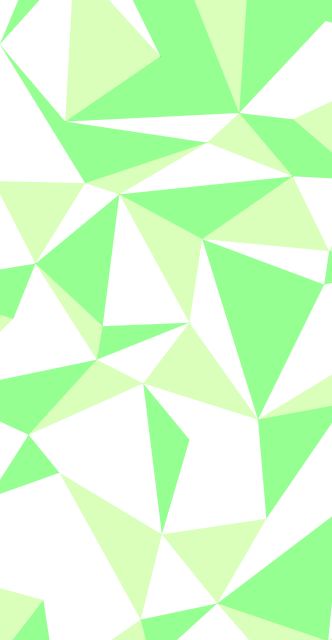
This background is drawn by a WebGL 2 fragment shader. Its source:

```glsl
#version 300 es
precision highp float;
// Irregular mosaic of flat green, lime and white triangles.
// A turned grid has its corners jittered, every quad is split along one
// diagonal, and the halves are tinted in a loose checkerboard.

uniform vec2 u_resolution;
out vec4 fragColor;

const vec3 WHITE = vec3(1.0);
const vec3 GREEN = vec3(0.59, 1.0, 0.57);
const vec3 LIME  = vec3(0.85, 1.0, 0.73);

const float CELLS_PER_HEIGHT = 7.4;
const float GRID_ANGLE = 0.52;
const float JITTER = 0.44;      // below 0.5 keeps every quad simple
const float MIN_AREA = 0.3;     // doubled area under which a split is a sliver

// Integer hash of a cell and a channel, 0 to 1
float hash(vec2 cell, float channel) {
    uvec3 v = uvec3(ivec3(vec3(cell, channel)) + 512);
    uint h = v.x * 73856093u ^ v.y * 19349663u ^ v.z * 83492791u;
    h = (h ^ (h >> 16)) * 0x7feb352du;
    h = (h ^ (h >> 15)) * 0x846ca68bu;
    h ^= h >> 16;
    return float(h >> 8) / 16777216.0;
}

float cross2(vec2 a, vec2 b) {
    return a.x * b.y - a.y * b.x;
}

vec2 corner(vec2 node) {
    vec2 offset = vec2(hash(node, 1.0), hash(node, 2.0)) * 2.0 - 1.0;
    return node + JITTER * offset;
}

// Signed distance to the line a-b, positive on its left
float lineSide(vec2 p, vec2 a, vec2 b) {
    return cross2(normalize(b - a), p - a);
}

// Smoothed inside test for a counter-clockwise triangle
float triangle(vec2 p, vec2 a, vec2 b, vec2 c, float pixel) {
    float d = min(lineSide(p, a, b), min(lineSide(p, b, c), lineSide(p, c, a)));
    return clamp(0.5 + d / pixel, 0.0, 1.0);
}

// Smaller doubled area of the two halves when split along a-c
float splitQuality(vec2 a, vec2 b, vec2 c, vec2 d) {
    return min(cross2(b - a, c - a), cross2(c - a, d - a));
}

// Tint that one cell adds to the white ground
vec3 cellTint(vec2 p, vec2 cell, float pixel) {
    vec2 a = corner(cell);
    vec2 b = corner(cell + vec2(1.0, 0.0));
    vec2 c = corner(cell + vec2(1.0, 1.0));
    vec2 d = corner(cell + vec2(0.0, 1.0));

    // Random diagonal, unless it is invalid or leaves a sliver
    float qualityAC = splitQuality(a, b, c, d);
    float qualityBD = splitQuality(b, c, d, a);
    bool useAC = hash(cell, 3.0) < 0.5;
    if ((useAC ? qualityAC : qualityBD) < MIN_AREA) useAC = qualityAC > qualityBD;
    if (!useAC) {
        vec2 first = a;
        a = b; b = c; c = d; d = first;
    }

    // One half takes the checkerboard colour, the other is mostly white
    bool even = mod(cell.x + cell.y, 2.0) < 0.5;
    float pick = hash(cell, 4.0);
    vec3 mainColor = even ? GREEN : LIME;
    vec3 restColor = even ? (pick < 0.06 ? LIME : WHITE)
                          : (pick < 0.26 ? GREEN : WHITE);
    bool swapHalves = hash(cell, 5.0) < 0.5;
    vec3 colorABC = swapHalves ? restColor : mainColor;
    vec3 colorACD = swapHalves ? mainColor : restColor;

    return triangle(p, a, b, c, pixel) * (colorABC - WHITE)
         + triangle(p, a, c, d, pixel) * (colorACD - WHITE);
}

void main() {
    float pixel = CELLS_PER_HEIGHT / u_resolution.y;
    float s = sin(GRID_ANGLE), k = cos(GRID_ANGLE);
    vec2 p = mat2(k, s, -s, k) * gl_FragCoord.xy * pixel;

    // Jittered quads reach at most into the neighbouring cells
    vec2 home = floor(p);
    vec3 color = WHITE;
    for (int y = -1; y <= 1; y++) {
        for (int x = -1; x <= 1; x++) {
            color += cellTint(p, home + vec2(x, y), pixel);
        }
    }
    fragColor = vec4(clamp(color, 0.0, 1.0), 1.0);
}
```
